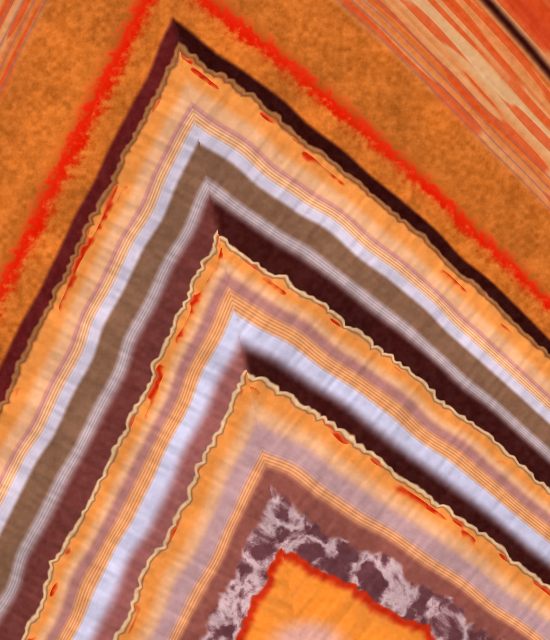
Give the GLSL for this texture, as a Shadertoy shader.

```glsl
float hash(vec2 p) {
    return fract(sin(dot(p, vec2(127.1, 311.7))) * 43758.5453);
}

float noise(vec2 p) {
    vec2 i = floor(p), f = fract(p);
    f = f * f * (3.0 - 2.0 * f);
    return mix(mix(hash(i), hash(i + vec2(1, 0)), f.x),
               mix(hash(i + vec2(0, 1)), hash(i + vec2(1, 1)), f.x), f.y);
}

float fbm(vec2 p) {
    float sum = 0.0, amp = 0.5;
    for (int i = 0; i < 5; i++) {
        sum += amp * noise(p);
        p = mat2(1.6, 1.2, -1.2, 1.6) * p + 7.3;
        amp *= 0.5;
    }
    return sum;
}

// Soft stripe centred on a depth
float stripe(float s, float centre, float width) {
    float d = (s - centre) / width;
    return exp(-d * d);
}

// Replace everything deeper than a depth with a new colour
void layer(inout vec3 col, float s, float depth, float soft, vec3 next) {
    col = mix(col, next, smoothstep(depth - soft, depth + soft, s));
}

void mainImage(out vec4 fragColor, in vec2 fragCoord) {
    vec2 p = fragCoord / iResolution.y;
    p.y = 1.0 - p.y;

    // Depth inside the nested chevrons, named by the apex height of each
    float x = p.x - 0.265;
    float leftDepth = (x + 0.5 * p.y) / 0.7;
    float bow = 0.02 * sin(5.236 * clamp(x, 0.0, 0.6));
    float rightDepth = (p.y + bow - 0.86 * x) / (0.828 - 0.28 * x);
    rightDepth -= 0.075 * rightDepth * max(rightDepth, 0.0);
    float base = min(leftDepth, rightDepth);
    float right = smoothstep(-0.02, 0.02, leftDepth - rightDepth);
    float along = mix(dot(p, vec2(-0.45, 0.89)), dot(p, vec2(0.78, 0.62)) + 3.0, step(0.5, right));

    // Slow waves in the bands, finer scallops on the crusts
    float inside = smoothstep(-0.02, 0.08, base);
    float s = base + (noise(vec2(along * 16.0, base * 5.0)) - 0.5) * mix(0.006, 0.018, inside);
    float frill = (abs(noise(vec2(along * 55.0, base * 9.0)) - 0.5) - 0.2) * 0.022
                + (noise(vec2(along * 130.0, base * 30.0)) - 0.5) * 0.009;
    float e = s + frill * inside;
    float fibre = noise(vec2(along * 150.0, base * 14.0));
    float cloud = fbm(p * 16.0);
    float grain = fbm(p * 130.0);

    vec3 amber = vec3(0.80, 0.42, 0.15);
    vec3 orange = vec3(0.94, 0.57, 0.27);
    vec3 peach = vec3(0.93, 0.68, 0.50);
    vec3 cream = vec3(0.88, 0.73, 0.55);
    vec3 mauve = vec3(0.72, 0.48, 0.45);
    vec3 lilac = vec3(0.84, 0.78, 0.84);
    vec3 taupe = vec3(0.53, 0.37, 0.28);
    vec3 maroon = mix(vec3(0.45, 0.22, 0.20), vec3(0.25, 0.09, 0.08), right);
    vec3 rose = mix(vec3(0.62, 0.36, 0.34), maroon, right);
    vec3 red = vec3(0.90, 0.13, 0.03);

    // Amber ground with outer stripes
    vec3 col = amber * (0.72 + 0.35 * cloud + 0.25 * grain);
    float outer = smoothstep(-0.25, -0.29, s);
    float streaks = noise(vec2(s * 95.0, along * 3.0));
    col = mix(col, mix(vec3(0.87, 0.38, 0.13), peach, streaks), outer * 0.75);
    col = mix(col, cream, 0.75 * stripe(s, -0.43, 0.055));
    col = mix(col, vec3(0.86, 0.27, 0.09), 0.7 * smoothstep(0.56, 0.7, noise(vec2(s * 60.0, along * 9.0))) * outer);
    for (int i = 0; i < 4; i++) {
        col = mix(col, mauve * 0.85, 0.65 * stripe(s, -0.275 - 0.025 * float(i), 0.003));
    }
    col = mix(col, vec3(0.20, 0.06, 0.05), stripe(s, -0.60, 0.017));
    col = mix(col, vec3(0.78, 0.22, 0.10), smoothstep(-0.63, -0.66, s) * (0.3 + 0.5 * streaks));

    // Powdery red seam
    float seam = stripe(s + (grain - 0.5) * 0.045, -0.052, 0.020);
    col = mix(col, red, min(1.0, seam * (0.75 + 0.5 * cloud)));

    // First chevron
    layer(col, s, 0.030, 0.007, mix(vec3(0.38, 0.11, 0.11), vec3(0.20, 0.06, 0.05), right));
    layer(col, e, 0.064, 0.004, vec3(0.64, 0.42, 0.25));
    layer(col, e, 0.080, 0.006, orange);
    layer(col, s, 0.125, 0.015, peach);
    layer(col, s, 0.158, 0.006, mauve * 1.12);
    layer(col, s, 0.170, 0.006, peach);
    layer(col, s, 0.193, 0.006, lilac);
    layer(col, s, 0.224, 0.007, taupe);
    layer(col, s, 0.282, 0.008, mix(lilac, taupe, 0.35));
    layer(col, s, 0.312, 0.014, maroon);

    // Second chevron
    layer(col, e, 0.372, 0.003, cream);
    layer(col, e, 0.384, 0.006, orange);
    layer(col, s, 0.412, 0.012, peach);
    layer(col, s, 0.432, 0.009, mauve);
    layer(col, s, 0.458, 0.008, vec3(0.91, 0.61, 0.40));
    layer(col, s, 0.492, 0.007, lilac * vec3(0.98, 1.02, 1.06));
    layer(col, s, 0.538, 0.020, rose);

    // Third chevron
    layer(col, e, 0.584, 0.003, cream);
    layer(col, e, 0.596, 0.006, orange);
    layer(col, s, 0.635, 0.018, peach);
    layer(col, s, 0.665, 0.014, mix(mauve, lilac, 0.35));
    layer(col, s, 0.710, 0.008, vec3(0.90, 0.60, 0.41));
    layer(col, s, 0.735, 0.010, vec3(0.58, 0.32, 0.28));

    // Crystal rim
    float ridge = 1.0 - abs(2.0 * fbm(p * 32.0 + cloud) - 1.0);
    layer(col, e + (cloud - 0.5) * 0.04, 0.780, 0.008,
          mix(vec3(0.42, 0.24, 0.26), vec3(0.83, 0.69, 0.70), smoothstep(0.65, 1.0, ridge)));

    // Glowing core
    float core = e + (cloud - 0.5) * 0.03;
    layer(col, core, 0.858, 0.005, vec3(0.78, 0.18, 0.07));
    layer(col, core, 0.880, 0.012, mix(orange, vec3(0.96, 0.52, 0.14), cloud));
    float heart = length((p - vec2(0.48, 1.01)) * vec2(1.0, 1.5));
    col = mix(col, vec3(0.87, 0.63, 0.57), smoothstep(0.085, 0.03, heart) * step(0.87, core));

    // Hairlines in the peach and grey bands
    float hair = sin(s * 900.0) * (stripe(s, 0.18, 0.016) + stripe(s, 0.475, 0.018)
               + stripe(s, 0.72, 0.014) + 0.7 * stripe(s, 0.297, 0.014));
    col *= 1.0 + 0.10 * hair;

    // Dark crust shadows and red flecks under each crust
    float crust = stripe(e, 0.076, 0.003) + stripe(e, 0.382, 0.003) + stripe(e, 0.595, 0.003);
    col = mix(col, vec3(0.52, 0.24, 0.12), 0.55 * crust);
    float fleckZone = stripe(e, 0.092, 0.010) + stripe(e, 0.393, 0.009) + stripe(e, 0.606, 0.010);
    float fleck = smoothstep(0.68, 0.80, noise(vec2(along * 32.0, base * 70.0)));
    col = mix(col, vec3(0.80, 0.15, 0.05), fleck * min(fleckZone, 1.0));

    // Cross fibres and mineral grain
    col *= 1.0 + inside * (0.14 * (fibre - 0.5) + 0.22 * (cloud - 0.5));
    col += (grain - 0.5) * 0.09;
    fragColor = vec4(clamp(col, 0.0, 1.0), 1.0);
}
```
